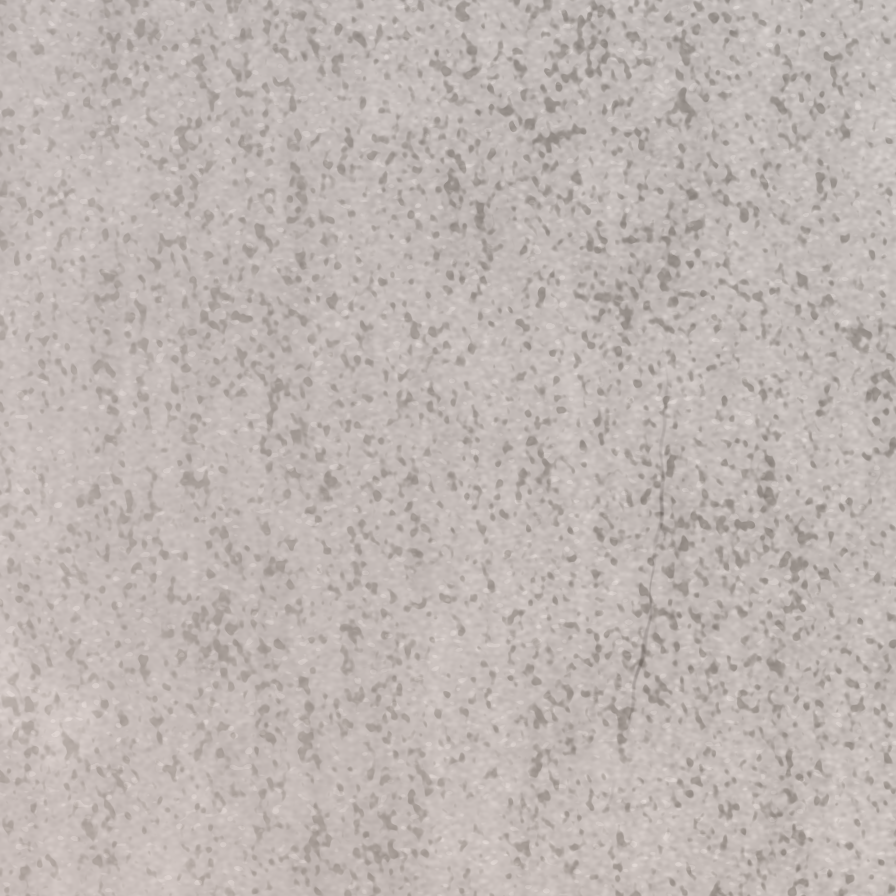
Give the GLSL for this texture, as a WebGL 2 fragment shader.

```glsl
#version 300 es
precision highp float;
// Weathered concrete: soft pinkish grey with fine dark pits, faint vertical
// streaks, pale blotches at lower left and one thin crack on the right.
// All irregularity comes from cellular noise at several scales and stretches.

uniform vec2 u_resolution;
out vec4 fragColor;

// Three random values in 0..1 for an integer cell
vec3 hash3(ivec2 cell, int seed) {
    uvec3 v = uvec3(ivec3(cell, seed)) * 1664525u + 1013904223u;
    v.x += v.y * v.z; v.y += v.z * v.x; v.z += v.x * v.y;
    v ^= v >> 16u;
    v.x += v.y * v.z; v.y += v.z * v.x; v.z += v.x * v.y;
    return vec3(v >> 8u) / 16777216.0;
}

// Cellular noise: a smooth bump of random sign and height in every cell,
// scaled to a mean of 0 and a deviation near 1
float grain(vec2 p, int seed) {
    ivec2 home = ivec2(floor(p));
    float sum = 0.0;
    for (int j = -1; j <= 1; j++) {
        for (int i = -1; i <= 1; i++) {
            ivec2 cell = home + ivec2(i, j);
            vec3 rnd = hash3(cell, seed);
            vec2 d = p - vec2(cell) - rnd.xy;
            float bump = max(0.0, 1.0 - dot(d, d));
            sum += (rnd.z * 2.0 - 1.0) * bump * bump;
        }
    }
    return sum * 2.2;
}

// Darkness of the crack, which leans left as it descends
float crack(vec2 p) {
    float drop = max(0.0, 0.57 - p.y);
    float path = 0.742 - 0.28 * drop * drop
               + 0.002 * sin(p.y * 47.0) + 0.0012 * sin(p.y * 121.0 + 1.0);
    float width = 0.0014 + 0.0005 * grain(vec2(3.0, p.y * 40.0), 9);
    float line = 1.0 - smoothstep(width * 0.3, width + 1.5 / u_resolution.x, abs(p.x - path));
    float ends = smoothstep(0.08, 0.14, p.y) * (1.0 - smoothstep(0.42, 0.68, p.y));
    return line * ends * (0.75 + 0.25 * grain(vec2(7.0, p.y * 25.0), 10));
}

void main() {
    vec2 p = gl_FragCoord.xy / u_resolution;
    vec2 slanted = vec2(p.x + 0.35 * p.y, p.y - 0.2 * p.x);

    // Broad variation
    float clouds = 0.7 * grain(p * vec2(7.0, 5.0), 1) + 0.6 * grain(p * vec2(22.0, 15.0), 2);
    float streaks = 0.8 * grain(p * vec2(75.0, 8.0), 3) + 0.5 * grain(p * vec2(28.0, 3.0), 4);
    float relief = mix(0.72, 1.15, smoothstep(0.1, 0.8, p.x + 0.25 * (p.y - 0.5)));

    // Pits gather along streaks and in clouds
    float pitField = 0.8 * grain(slanted * vec2(130.0, 105.0), 5)
                   + 0.6 * grain(p * vec2(195.0, 150.0), 6);
    float pits = smoothstep(0.35, 2.0, pitField - 0.2 * clouds - 0.22 * streaks);

    // Fine surface grain and small bright flecks
    float fine = grain(slanted * vec2(170.0, 215.0), 7);
    float flecks = smoothstep(1.3, 2.4, grain(p * vec2(140.0, 200.0), 8));

    // Pale worn blotches
    float corner = (1.0 - smoothstep(0.08, 0.32, p.x)) * (1.0 - smoothstep(0.25, 0.5, p.y));
    float blotches = corner * smoothstep(0.3, 1.6, grain(p * vec2(24.0, 13.0), 11));

    float tone = 0.768 + 0.009 * clouds + 0.006 * streaks + 0.017 * fine * relief
               - 0.135 * pits * relief + 0.05 * flecks + 0.04 * blotches
               + 0.012 * corner - 0.008 * smoothstep(0.6, 1.0, p.x) * p.y;
    tone -= 0.11 * crack(p);

    // Pinker at lower left, cooler towards the top, browner inside pits
    vec3 color = tone + vec3(0.0, -0.033, -0.046);
    color += vec3(0.005, -0.003, -0.001) * (1.0 - p.x - p.y);
    color += vec3(-0.002, 0.0, 0.007) * (p.y - 0.5);
    color.b -= 0.008 * pits;
    fragColor = vec4(clamp(color, 0.0, 1.0), 1.0);
}
```
